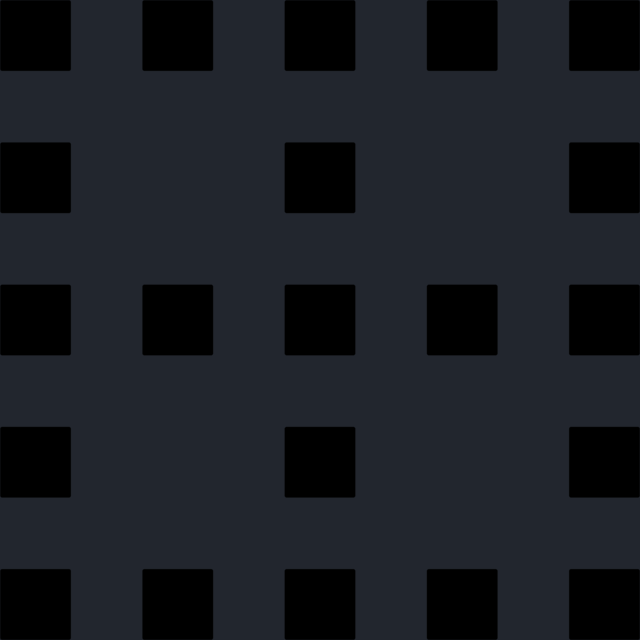
Reproduce this pattern procedurally as a Shadertoy shader.

```glsl
// Black rounded squares on a slate ground, set in a lattice of square rings that share their sides.

#define CELLS 9.0            // square widths across the canvas
#define PITCH 2.0            // spacing of squares, in cells
#define HALF_SIDE 0.497      // half the side of a square, in cells
#define CORNER 0.03          // corner radius, in cells
#define SOFTNESS 0.012       // half width of the soft edge, in cells
#define GROUND vec3(0.133, 0.149, 0.180)
#define INK vec3(0.0)

float roundedBox(vec2 p, float halfSide, float radius) {
    vec2 q = abs(p) - halfSide + radius;
    return length(max(q, 0.0)) + min(max(q.x, q.y), 0.0) - radius;
}

void mainImage(out vec4 fragColor, in vec2 fragCoord) {
    float canvas = min(iResolution.x, iResolution.y);
    vec2 p = fragCoord / canvas * CELLS - 0.5;

    // Nearest lattice point and the offset from it
    vec2 index = floor(p / PITCH + 0.5);
    vec2 local = p - index * PITCH;

    // The middle of each ring, odd in both directions, stays empty
    vec2 odd = mod(index, 2.0);
    float present = 1.0 - odd.x * odd.y;

    // Soft edge, never narrower than a pixel
    float edge = max(SOFTNESS, 0.5 * CELLS / canvas);
    float d = roundedBox(local, HALF_SIDE, CORNER);
    float ink = present * (1.0 - smoothstep(-edge, edge, d));

    fragColor = vec4(mix(GROUND, INK, ink), 1.0);
}
```
